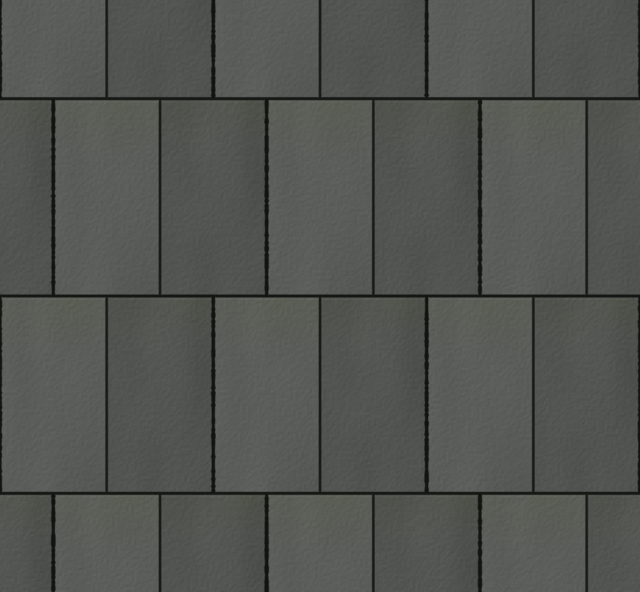
Write a WebGL 1 fragment shader that draws this texture.

```glsl
precision highp float;

uniform vec2 u_resolution;

// Lengths are fractions of the canvas width
const vec2 CANVAS = vec2(1.0, 0.9258);
const vec2 GRID = vec2(6.0, 3.0);
const float WIDE_JOINT = 0.0024;
const float THIN_JOINT = 0.0014;
const float COURSE_JOINT = 0.0018;

const vec3 LIGHT_SLATE = vec3(0.350, 0.360, 0.348);
const vec3 DARK_SLATE = vec3(0.316, 0.326, 0.316);
const vec3 JOINT_BLACK = vec3(0.075, 0.080, 0.070);
const vec3 MOSS_TINT = vec3(0.005, 0.006, -0.012);

float hash(vec2 p) {
  vec3 h = fract(vec3(p.xyx) * 0.1031);
  h += dot(h, h.yzx + 33.33);
  return fract((h.x + h.y) * h.z);
}

float noise(vec2 p) {
  vec2 i = floor(p);
  vec2 f = fract(p);
  f = f * f * (3.0 - 2.0 * f);
  float low = mix(hash(i), hash(i + vec2(1.0, 0.0)), f.x);
  float high = mix(hash(i + vec2(0.0, 1.0)), hash(i + 1.0), f.x);
  return mix(low, high, f.y);
}

// Coverage of a line, given the distance to its centre
float line(float dist, float halfWidth, float pixel) {
  return 1.0 - smoothstep(halfWidth - 0.6 * pixel, halfWidth + 0.6 * pixel, dist);
}

// Soft darkening beside a line
float shade(float dist, float halfWidth, float reach) {
  return 1.0 - smoothstep(halfWidth, halfWidth + reach, dist);
}

// Fine relief lit from the upper left
float grain(vec2 p) {
  vec2 lightStep = vec2(-0.45, 0.45);
  vec2 coarse = p * 230.0;
  vec2 fine = p * 480.0;
  return 0.65 * (noise(coarse) - noise(coarse + lightStep))
       + 0.35 * (noise(fine) - noise(fine + lightStep));
}

vec3 slate(vec2 local, vec2 p, float dark) {
  vec3 color = mix(LIGHT_SLATE, DARK_SLATE, dark);

  // Broad vertical streaks and cloudy patches, alike on tiles of one kind
  vec2 seed = vec2(17.0 * dark + 5.0, 9.0 * dark + 3.0);
  float streak = noise(local * vec2(4.5, 1.2) + seed) - 0.5;
  float patches = noise(local * vec2(3.0, 5.0) + seed + 40.0) - 0.5;
  color += 0.026 * streak + 0.014 * patches;

  // Pale band on the left of light tiles, dim right side on dark ones
  float band = 1.0 - smoothstep(0.0, 0.28, abs(local.x - 0.33));
  color += 0.010 * band * (1.0 - dark);
  color -= 0.012 * smoothstep(0.5, 1.0, local.x) * dark;

  // Mossy tint below the upper edge
  float moss = smoothstep(0.6, 1.0, local.y);
  color += MOSS_TINT * moss * (0.6 + 0.8 * noise(local * 5.0 + seed));

  return color + 0.045 * grain(p);
}

void main() {
  vec2 uv = gl_FragCoord.xy / u_resolution;
  vec2 p = uv * CANVAS;
  vec2 tileSize = CANVAS / GRID;
  float pixel = 1.0 / u_resolution.x;

  // Running bond: every other course moves by half a tile
  vec2 cell = uv * GRID + vec2(0.0, 0.5);
  float course = floor(cell.y);
  cell.x -= 0.5 * (1.0 - mod(course, 2.0));
  vec2 local = fract(cell);
  float dark = mod(floor(cell.x), 2.0);

  // Signed offsets from the nearest joints, wide and thin in turn
  vec2 nearest = floor(cell + 0.5);
  vec2 offset = (cell - nearest) * tileSize;
  vec2 dist = abs(offset);
  float wide = 1.0 - mod(nearest.x, 2.0);
  float ragged = (noise(vec2(p.y * 260.0, nearest.x + 7.0 * course)) - 0.5) * 0.0014;
  float halfWidth = mix(THIN_JOINT, WIDE_JOINT + ragged, wide);

  vec3 color = slate(local, p, dark);

  // Bevelled rims, with a faint lit edge under each course joint
  float rim = max(shade(dist.x, halfWidth, 0.0022), shade(dist.y, COURSE_JOINT, 0.0020));
  color *= 1.0 - 0.38 * rim;
  float lit = shade(abs(offset.y + 0.0048), 0.0004, 0.0016);
  color += 0.018 * lit;

  // Joints
  float upright = line(dist.x, halfWidth, pixel) * mix(0.88, 1.0, wide);
  float level = line(dist.y, COURSE_JOINT, pixel) * 0.92;
  color = mix(color, JOINT_BLACK, max(upright, level));

  gl_FragColor = vec4(color, 1.0);
}
```
